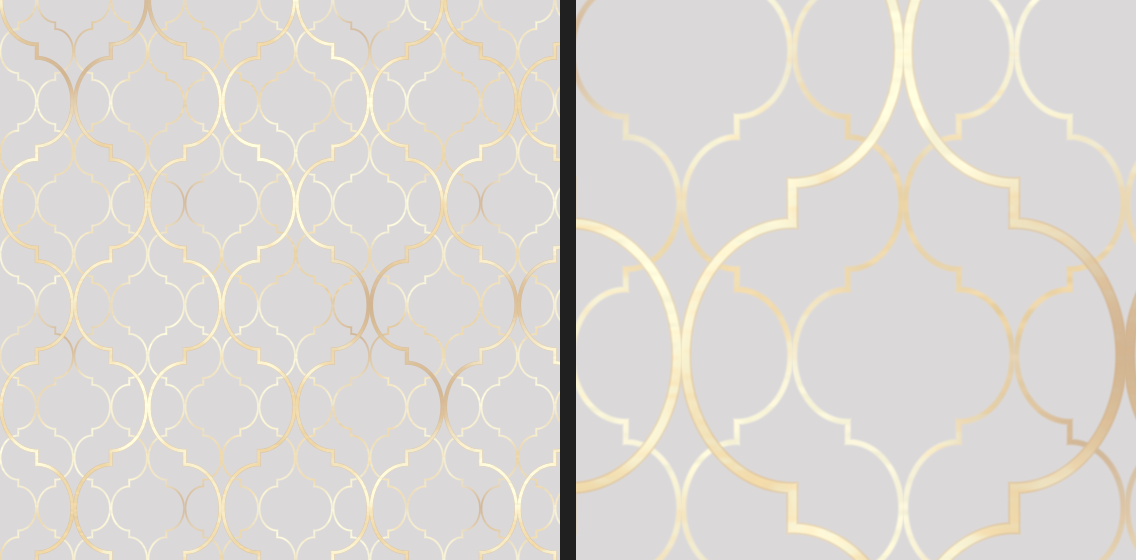
Left: the whole. Right: its middle third, enlarged.
This pattern is drawn by a WebGL 1 fragment shader. Its source:

```glsl
precision highp float;
// Two nested stepped-ogee trellises, wide and fine, in worn gold foil on pale grey.

uniform vec2 u_resolution;

const vec3 GROUND = vec3(0.858, 0.849, 0.853);
const vec3 CREAM = vec3(1.0, 0.985, 0.865);
const vec3 GOLD = vec3(0.93, 0.835, 0.645);
const vec3 COPPER = vec3(0.80, 0.675, 0.54);

const vec2 WIDE_PERIOD = vec2(0.2643, 0.363);
const vec2 WIDE_ORIGIN = vec2(0.396, 0.455);

float hash(vec2 p) {
  vec3 q = fract(vec3(p.xyx) * 0.1031);
  q += dot(q, q.yzx + 33.33);
  return fract((q.x + q.y) * q.z);
}

float noise(vec2 p) {
  vec2 cell = floor(p);
  vec2 f = fract(p);
  f = f * f * (3.0 - 2.0 * f);
  float low = mix(hash(cell), hash(cell + vec2(1.0, 0.0)), f.x);
  float high = mix(hash(cell + vec2(0.0, 1.0)), hash(cell + 1.0), f.x);
  return mix(low, high, f.y);
}

// Approximate unsigned distance to an ellipse outline
float ellipseDistance(vec2 p, vec2 radii) {
  float k = length(p / radii);
  float slope = max(length(p / (radii * radii)), 0.001);
  return abs(k - 1.0) * k / slope;
}

// Distance to the trellis; p is measured from a touching point of two ogees
float trellisDistance(vec2 p, vec2 period) {
  vec2 quarter = period * 0.25;
  vec2 h = abs(mod(p + 0.5 * period, period) - 0.5 * period) - quarter;
  h *= h.x > 0.0 ? -1.0 : 1.0; // each strand is point symmetric about its step
  float gap = 0.009 * period.x;
  float rise = 0.033 * period.y;
  vec2 radii = quarter - vec2(gap, rise);
  float arc = ellipseDistance(h + vec2(0.0, quarter.y), radii);
  float stepLine = max(abs(h.x), abs(h.y) - rise);
  return min(arc, stepLine);
}

float stroke(float d, float halfWidth, float soft) {
  return 1.0 - smoothstep(halfWidth - soft, halfWidth + soft, d);
}

// Soft round patch of tarnish
float patchAt(vec2 p, vec2 center, float radius) {
  vec2 v = (p - center) / radius;
  return exp(-dot(v, v));
}

// Tarnish on the fine trellis recurs every four by three ogees
float fineTarnish(vec2 p, vec2 finePeriod) {
  vec2 tile = finePeriod * vec2(4.0, 3.0);
  vec2 q = mod(p - vec2(0.2, 0.25), tile);
  float a = patchAt(q, vec2(0.13, 0.39), 0.055);
  float b = patchAt(q, vec2(0.44, 0.145), 0.06);
  return max(a, b);
}

float wideTarnish(vec2 p) {
  float t = patchAt(p, vec2(0.12, 0.88), 0.10);
  t = max(t, patchAt(p, vec2(0.24, 0.99), 0.08));
  t = max(t, patchAt(p, vec2(0.66, 0.46), 0.08));
  t = max(t, patchAt(p, vec2(0.77, 0.31), 0.09));
  return max(t, 0.7 * patchAt(p, vec2(0.94, 0.47), 0.08));
}

// Foil tint: broad drifts of cream and gold, fine brushing, copper tarnish
vec3 foil(vec2 p, float tarnish) {
  float drift = 0.65 * noise(p * 9.0 + 3.7) + 0.35 * noise(p * 27.0);
  float brush = noise(p * vec2(95.0, 260.0));
  float warmth = smoothstep(0.32, 0.80, drift + 0.28 * (brush - 0.5));
  vec3 tint = mix(CREAM, GOLD, warmth);
  tint = mix(tint, COPPER, tarnish * (0.7 + 0.3 * brush));
  return tint + 0.07 * (brush - 0.5);
}

void main() {
  float pixel = 1.0 / u_resolution.y;
  vec2 p = gl_FragCoord.xy * pixel;
  float soft = max(0.75 * pixel, 0.0011);
  vec3 color = GROUND;

  // Fine trellis at half scale, its strands thinning with wear
  vec2 finePeriod = 0.5 * WIDE_PERIOD;
  vec2 fineOrigin = WIDE_ORIGIN + vec2(0.25 * WIDE_PERIOD.x, 0.0);
  float fine = trellisDistance(p - fineOrigin, finePeriod);
  float wear = 0.72 + 0.28 * noise(p * 42.0 + 11.0);
  vec3 fineTint = foil(p + 5.3, fineTarnish(p, finePeriod));
  color = mix(color, fineTint, wear * stroke(fine, 0.0017, soft));

  // Wide trellis with a darker rim around its bright core
  float wide = trellisDistance(p - WIDE_ORIGIN, WIDE_PERIOD);
  vec3 wideTint = foil(p, wideTarnish(p));
  float rim = smoothstep(0.0016, 0.0036, wide);
  wideTint = mix(wideTint, COPPER, 0.45 * rim);
  color = mix(color, wideTint, stroke(wide, 0.0035, soft));

  gl_FragColor = vec4(clamp(color, 0.0, 1.0), 1.0);
}
```
